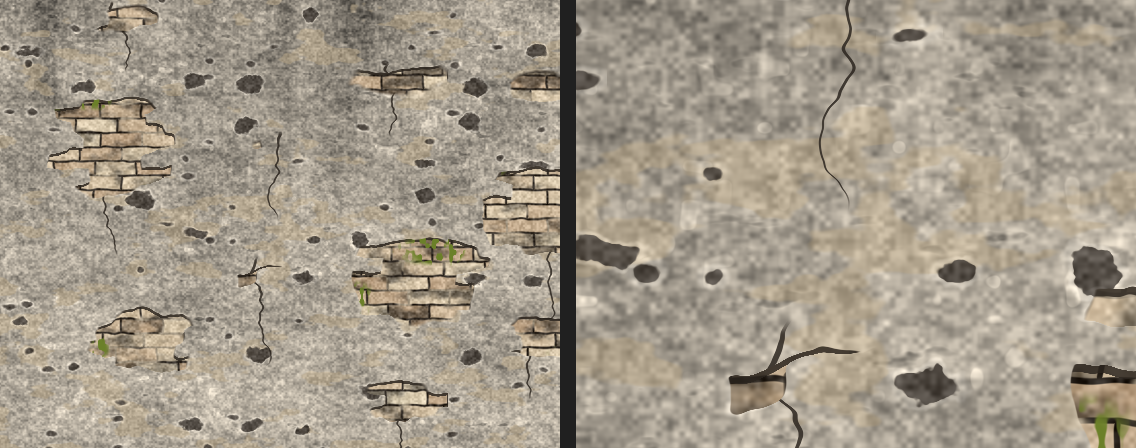
Left, the full canvas; right, a detail of the centre.
A WebGL 1 fragment shader for this texture:

```glsl
precision highp float;
uniform vec2 u_resolution;

const vec3 WALL_TINT = vec3(1.0, 0.953, 0.875);
const vec3 TAN_PLASTER = vec3(0.73, 0.66, 0.54);
const vec3 CREAM_BRICK = vec3(0.87, 0.81, 0.70);
const vec3 CLAY_BRICK = vec3(0.70, 0.58, 0.46);
const vec3 DARK_MORTAR = vec3(0.17, 0.145, 0.12);
const vec3 PALE_MORTAR = vec3(0.62, 0.57, 0.49);
const vec3 STONE = vec3(0.28, 0.255, 0.23);
const vec3 LEAF = vec3(0.42, 0.50, 0.16);
const float WALL_TONE = 0.672;
const float GRAIN = 0.34;
const float RELIEF = 0.34;
const vec2 BRICK = vec2(0.092, 0.032);
const float JOINT = 0.0023;
const vec2 SHADOW = vec2(0.002, 0.006);
const vec2 WALL_SIZE = vec2(1.25, 1.0);
const vec2 FIRST_HOLE = vec2(0.20, 0.68);
const vec2 HOLE_STEP = vec2(0.7549, 0.5698);

float hash(vec2 p) {
  return fract(sin(dot(p, vec2(127.1, 311.7))) * 43758.5453);
}

float noise(vec2 p) {
  vec2 i = floor(p), f = fract(p);
  f = f * f * (3.0 - 2.0 * f);
  return mix(mix(hash(i), hash(i + vec2(1, 0)), f.x),
             mix(hash(i + vec2(0, 1)), hash(i + 1.0), f.x), f.y);
}

float fbm(vec2 p) {
  float sum = 0.0, gain = 0.53;
  for (int i = 0; i < 4; i++) {
    sum += gain * noise(p);
    p = p * 2.03 + 17.3;
    gain *= 0.5;
  }
  return sum;
}

vec2 holeCentre(float i) {
  return fract(FIRST_HOLE + i * HOLE_STEP) * WALL_SIZE;
}

// Distance to fallen plaster, with edges that step along the courses
float holeDistance(vec2 p) {
  vec2 q = p + 0.045 * (vec2(fbm(p * 13.0), fbm(p * 13.0 + 41.0)) - 0.5);
  float course = q.y / BRICK.y;
  float stepped = floor(course) + smoothstep(0.3, 0.7, fract(course));
  q.y = mix(q.y, stepped * BRICK.y, 0.6);
  q.x += 0.09 * (noise(vec2(stepped, floor(p.x * 2.0))) - 0.5);
  float d = 1.0;
  for (int i = 0; i < 11; i++) {
    float n = float(i);
    vec2 c = holeCentre(n);
    float tall = fract(0.95 - 0.41 * n);
    vec2 size = vec2(0.035 + 0.09 * fract(0.618 * n + 0.75), 0.02 + 0.1 * tall * tall);
    size *= mix(0.3, 1.0, smoothstep(0.03, 0.25, abs(c.x - 0.6)));
    vec2 r = abs(q - c) / size;
    d = min(d, (pow(r.x * r.x * r.x + r.y * r.y * r.y + 1e-5, 0.3333) - 1.0) * min(size.x, size.y));
  }
  return d;
}

// Thin cracks that run down from the holes
float cracks(vec2 p, float px) {
  float ink = 0.0;
  for (int i = 0; i < 8; i++) {
    vec2 c = holeCentre(float(i));
    float drop = (c.y + 0.04 - p.y) / (0.16 + 0.16 * hash(vec2(float(i), 5.0)));
    float x = c.x + 0.08 * (fbm(vec2(p.y * 16.0, float(i) * 7.0)) - 0.5);
    float width = 0.0019 * (1.0 - drop) * (0.3 + noise(p * 40.0));
    float along = smoothstep(0.0, 0.05, drop) * (1.0 - smoothstep(0.9, 1.0, drop));
    ink = max(ink, along * (1.0 - smoothstep(width, width + px * 1.3, abs(p.x - x))));
  }
  return ink;
}

// Signed distance to sparse dark flakes, one at most per cell
float flakeDistance(vec2 p, vec2 cell, float share) {
  vec2 id = floor(p / cell);
  vec2 at = (fract(p / cell) - 0.35 - 0.3 * vec2(hash(id), hash(id + 3.7))) * cell;
  vec2 size = cell * vec2(0.13 + 0.13 * hash(id + 8.1), 0.10 + 0.12 * hash(id + 5.3));
  at += 0.3 * cell.y * (vec2(fbm(p * 45.0), fbm(p * 45.0 + 9.0)) - 0.5);
  float d = (length(at / size) - 1.0) * size.y;
  return hash(id + 21.9) < share ? d : 1.0;
}

vec3 plaster(vec2 p, float grain, float px) {
  vec2 rough = p * vec2(24.0, 46.0);
  float slope = fbm(rough) - fbm(rough + vec2(0.12, 0.32));
  float streak = noise(vec2(p.x * 6.0 + 1.5, p.y * 0.9)) + 0.5 * noise(vec2(p.x * 19.0, p.y * 2.0));
  float tone = WALL_TONE + grain + RELIEF * slope + 0.26 * (fbm(p * vec2(9.0, 14.0)) - 0.5);
  tone -= 0.20 * smoothstep(0.55, 1.25, streak) * smoothstep(0.15, 1.0, p.y);
  tone += 0.06 * (0.6 - p.y);
  tone -= 0.30 * smoothstep(0.15, 0.30, slope) * noise(p * 18.0);
  tone += 0.14 * smoothstep(0.74, 0.86, noise(p * 70.0)) * noise(p * 12.0);
  vec3 color = tone * WALL_TINT;
  float worn = smoothstep(0.60, 0.66, fbm(p * vec2(13.0, 25.0) + 60.0));
  color = mix(color, TAN_PLASTER + 0.5 * grain, 0.55 * worn);
  float flake = min(flakeDistance(p, vec2(0.125, 0.085), 0.20), flakeDistance(p + 0.31, vec2(0.05, 0.036), 0.10));
  color += 0.10 * (1.0 - smoothstep(0.0, 0.004, abs(flake - 0.002)));
  return mix(color, STONE + 0.7 * grain, 0.9 * (1.0 - smoothstep(-px, px, flake)));
}

vec3 brickwork(vec2 p, float grain, float px) {
  vec2 q = p + 0.004 * (vec2(noise(p * 55.0), noise(p * 55.0 + 30.0)) - 0.5);
  float row = floor(q.y / BRICK.y);
  vec2 uv = vec2(q.x / BRICK.x + 0.5 * mod(row, 2.0) + 0.25 * hash(vec2(row, 2.0)), q.y / BRICK.y);
  vec2 id = floor(uv);
  vec2 edge = (0.5 - abs(fract(uv) - 0.5)) * BRICK;
  float face = smoothstep(JOINT - px, JOINT + px, min(edge.x, edge.y));
  vec3 brick = mix(CREAM_BRICK, CLAY_BRICK, 0.75 * hash(id) + 0.35 * (fbm(p * 30.0) - 0.5));
  brick *= 1.0 - 0.5 * smoothstep(0.45, 0.75, fbm(p * vec2(16.0, 28.0) + hash(id + 4.0) * 3.0));
  vec3 mortar = mix(DARK_MORTAR, PALE_MORTAR, smoothstep(0.50, 0.75, noise(p * 32.0)));
  return mix(mortar, brick, face) + grain * 0.8;
}

void main() {
  vec2 p = gl_FragCoord.xy / u_resolution.y;
  float px = 1.0 / u_resolution.y;
  float grain = GRAIN * (0.65 * noise(p * 230.0) + 0.45 * noise(p * 105.0 + 7.0) - 0.55);

  float d = holeDistance(p);
  float lip = holeDistance(p + SHADOW);
  float hole = 1.0 - smoothstep(-px, px, d);

  // Wall surface with cracks and a pale broken rim
  vec3 wall = plaster(p, grain, px);
  wall += 0.12 * (1.0 - smoothstep(0.0, 0.006, d)) * noise(p * 60.0);
  wall = mix(wall, DARK_MORTAR, 0.85 * cracks(p, px));

  // Bricks under the shadow of the plaster edge
  vec3 inner = brickwork(p, grain, px);
  inner = mix(inner, DARK_MORTAR, 0.85 * smoothstep(-0.001, 0.002, lip));
  float weed = smoothstep(0.80, 0.88, noise(p * 9.0 + 3.0)) * smoothstep(0.55, 0.7, noise(p * vec2(130.0, 80.0)));
  inner = mix(inner, LEAF, weed);

  gl_FragColor = vec4(clamp(mix(wall, inner, hole), 0.0, 1.0), 1.0);
}
```
